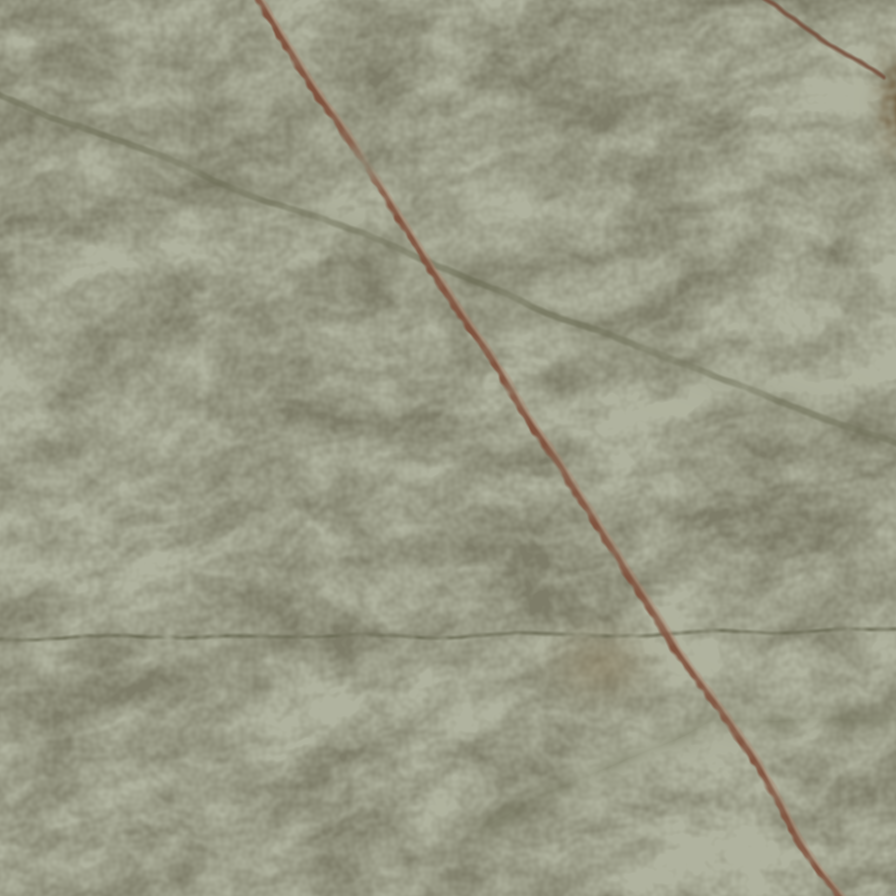
This texture is drawn by a WebGL 1 fragment shader. Its source:

```glsl
precision highp float;
// Weathered grey-green marble: tilted, stretched gradient noise forms cloudy
// blotches and fine grain; wobbling line distances lay thin rust, olive and
// dark veins on top, with a rusty knot and a faint ochre stain.
uniform vec2 u_resolution;

#define STONE_DARK  vec3(0.495, 0.492, 0.412)
#define STONE_LIGHT vec3(0.690, 0.702, 0.622)
#define RUST        vec3(0.500, 0.325, 0.245)
#define RUST_PALE   vec3(0.670, 0.510, 0.420)
#define OLIVE       vec3(0.425, 0.430, 0.335)
#define OCHRE       vec3(0.560, 0.480, 0.340)
#define CONTRAST    0.72
#define BALANCE     0.57
#define TILT        0.17
#define GRAIN       0.34
#define VEIN_WIDTH  0.0036

float hash(vec2 p) {
  vec3 q = fract(p.xyx * vec3(0.1031, 0.1030, 0.0973));
  q += dot(q, q.yzx + 33.33);
  return fract((q.x + q.y) * q.z);
}

vec2 gradientAt(vec2 cell) {
  float angle = 6.2832 * hash(cell + 57.0);
  return vec2(cos(angle), sin(angle));
}

float gradientNoise(vec2 p) {
  vec2 i = floor(p), f = p - i;
  vec2 w = f * f * f * (f * (f * 6.0 - 15.0) + 10.0);
  vec2 e = vec2(1.0, 0.0);
  float low = mix(dot(gradientAt(i), f), dot(gradientAt(i + e), f - e), w.x);
  float high = mix(dot(gradientAt(i + e.yx), f - e.yx),
                   dot(gradientAt(i + 1.0), f - 1.0), w.x);
  return mix(low, high, w.y);
}

// Octaves grow less stretched as they get finer.
float stoneTone(vec2 uv) {
  float c = cos(TILT), s = sin(TILT);
  vec2 p = vec2(c * uv.x + s * uv.y, c * uv.y - s * uv.x);
  p += 0.035 * vec2(gradientNoise(uv * 5.0 + 11.0), gradientNoise(uv * 4.0 + 37.0));
  p.y += 0.012 * gradientNoise(uv * 17.0 + 5.0);
  float tone = 0.0, weight = 0.66, frequency = 3.2, stretch = 1.7;
  for (int i = 0; i < 5; i++) {
    vec2 offset = vec2(19.0, 43.0) * float(i + 1);
    tone += weight * gradientNoise(p * frequency * vec2(1.0, stretch) + offset);
    weight *= i == 0 ? 1.2 : 0.76;
    frequency *= 2.15;
    stretch = i == 0 ? 2.3 : mix(stretch, 1.2, 0.4);
  }
  // Pale wisps along the zero lines of a stretched layer.
  float wisp = 1.0 - abs(gradientNoise(p * vec2(6.0, 17.0) + 91.0)) * 5.0;
  tone += 0.22 * max(wisp, 0.0) - 0.06;
  return tone + GRAIN * gradientNoise(uv * 135.0 + 7.0);
}

// x: signed side distance, y: distance to the segment.
vec2 segment(vec2 p, vec2 a, vec2 b) {
  vec2 d = b - a, q = p - a;
  float along = clamp(dot(q, d) / dot(d, d), 0.0, 1.0);
  return vec2((q.x * d.y - q.y * d.x) / length(d), length(q - d * along));
}

float line(float dist, float halfWidth) {
  float soft = max(0.0022, 1.0 / u_resolution.y);
  return 1.0 - smoothstep(halfWidth - soft, halfWidth + soft, dist);
}

float stain(vec2 p, vec2 center, vec2 size) {
  vec2 q = (p - center) / size;
  return exp(-dot(q, q));
}

void main() {
  vec2 uv = gl_FragCoord.xy / u_resolution;
  float tone = stoneTone(uv);
  float patchy = gradientNoise(uv * 24.0 + 71.0);
  float fleck = gradientNoise(uv * 85.0 + 23.0);
  vec2 wobble = 0.007 * vec2(gradientNoise(uv * 9.0 + 3.0), gradientNoise(uv * 9.0 + 29.0))
              + 0.002 * vec2(fleck, patchy);
  vec2 p = uv + wobble;

  vec3 color = mix(STONE_DARK, STONE_LIGHT, clamp(BALANCE + CONTRAST * tone, 0.0, 1.0));

  // Ochre stain and rusty knot.
  color = mix(color, OCHRE, 0.32 * stain(p, vec2(0.67, 0.26), vec2(0.045, 0.035)));
  float knot = stain(p, vec2(1.0, 0.885), vec2(0.019, 0.047));
  color = mix(color, OCHRE * 0.82, clamp(knot * (0.8 + 0.9 * fleck), 0.0, 1.0));

  // Soft dark crease, bent once.
  float crease = min(segment(p, vec2(0.54, 0.08), vec2(0.79, 0.195)).y,
                     segment(p, vec2(0.79, 0.195), vec2(1.02, 0.197)).y);
  color = mix(color, OLIVE, (0.34 + 0.4 * patchy) * exp(-crease * 85.0));

  // Olive diagonal vein with a blurred halo.
  float olive = segment(p, vec2(-0.02, 0.902), vec2(1.02, 0.494)).y;
  color = mix(color, OLIVE, 0.17 * exp(-olive * 75.0));
  color = mix(color, OLIVE, (0.45 + 0.35 * patchy) * line(olive, VEIN_WIDTH));

  // Thin, broken horizontal vein.
  float level = segment(p, vec2(-0.02, 0.286), vec2(1.02, 0.297)).y;
  color = mix(color, OLIVE * 0.96, clamp(0.55 + 0.7 * patchy + 0.5 * fleck, 0.1, 0.9)
              * line(level, VEIN_WIDTH * 0.55));

  // Rust veins: pale left rim, dark core, worn gap on the main one.
  vec2 rust = segment(p, vec2(0.273, 1.02), vec2(0.948, -0.02));
  float gap = stain(uv, vec2(0.405, 0.815), vec2(0.025));
  float wear = clamp(0.85 + 0.35 * patchy + 0.3 * fleck, 0.0, 1.0) * (1.0 - 0.8 * gap);
  color = mix(color, RUST_PALE, 0.6 * wear * line(abs(rust.x + 0.0025), VEIN_WIDTH * 1.15));
  color = mix(color, RUST, wear * line(rust.y, VEIN_WIDTH * (0.9 + 0.4 * fleck)));
  float branch = segment(p, vec2(0.838, 1.01), vec2(0.985, 0.913)).y;
  color = mix(color, RUST * 0.92, 0.85 * line(branch, VEIN_WIDTH * 0.65));

  gl_FragColor = vec4(color, 1.0);
}
```
